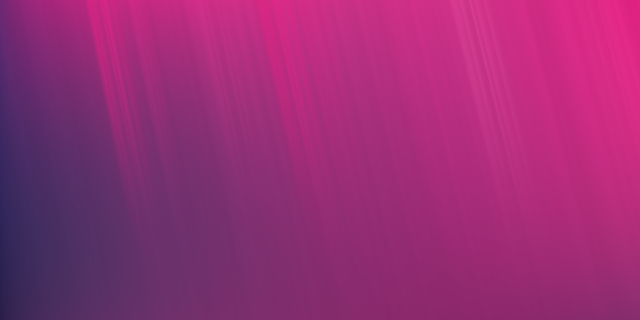
A Shadertoy shader for this background:

```glsl
// Slanted pink light streaks falling over a magenta to indigo gradient.

// Gradient mesh: four columns from left to right, at three heights.
const mat4x3 TOP_ROW = mat4x3(.42, .16, .45, .77, .16, .51, .80, .19, .525, .90, .13, .52);
const mat4x3 MID_ROW = mat4x3(.21, .15, .37, .43, .19, .43, .61, .18, .47, .79, .17, .50);
const mat4x3 LOW_ROW = mat4x3(.16, .11, .28, .40, .19, .41, .53, .165, .42, .52, .18, .43);
const float COLUMN_BIAS = 0.7;   // below 1 packs the columns to the left

const vec3 HOT_PINK = vec3(.95, .11, .52);
const vec3 PALE_PINK = vec3(.90, .36, .64);

const float SLANT = 0.19;        // sideways drift of a streak per unit of fall
const float FAN = 0.04;          // extra drift towards the right
const float GRAIN = 0.035;       // contrast of the faint streaks everywhere

// Streak bundles: x at the top edge, width, strength, paleness.
const int BUNDLES = 8;
const int LINES = 6;
const vec4 BUNDLE[BUNDLES] = vec4[BUNDLES](
    vec4(0.27, 0.09, 0.42, 0.10),
    vec4(0.40, 0.05, 0.13, 0.20),
    vec4(0.61, 0.13, 0.20, 0.45),
    vec4(0.80, 0.11, 0.46, 0.05),
    vec4(0.93, 0.08, 0.18, 0.10),
    vec4(1.19, 0.16, 0.14, 0.20),
    vec4(1.41, 0.12, 0.32, 0.90),
    vec4(1.80, 0.14, 0.26, 0.50));

float hash(float n) {
    return fract(sin(n * 127.1) * 437.58);
}

// One-dimensional gradient noise, roughly -0.5 to 0.5.
float gradientNoise(float x) {
    float cell = floor(x), f = x - cell;
    float a = (hash(cell) * 2.0 - 1.0) * f;
    float b = (hash(cell + 1.0) * 2.0 - 1.0) * (f - 1.0);
    return mix(a, b, f * f * f * (f * (f * 6.0 - 15.0) + 10.0));
}

// Cubic weights through four evenly spaced columns.
vec4 columnWeights(float t) {
    float u = 3.0 * t, a = u - 1.0, b = u - 2.0, c = u - 3.0;
    return vec4(-a * b * c / 6.0, u * b * c / 2.0, -u * a * c / 2.0, u * a * b / 6.0);
}

vec3 background(vec2 uv) {
    vec4 w = columnWeights(pow(uv.x, COLUMN_BIAS));
    float y = uv.y;
    return TOP_ROW * w * (y * (2.0 * y - 1.0))
         + MID_ROW * w * (4.0 * y * (1.0 - y))
         + LOW_ROW * w * ((1.0 - y) * (1.0 - 2.0 * y));
}

// A thin line with a crisp left side and a softer right side.
float streakLine(float offset, float width) {
    float side = offset < 0.0 ? width * 0.5 : width * 1.6;
    return exp(-offset * offset / (side * side));
}

// Brightness of one bundle: a soft glow and several thin lines.
float bundleLight(float s, float fall, vec4 bundle, float id) {
    float middle = (s - bundle.x) / bundle.y - 0.45;
    float light = 0.38 * exp(-middle * middle * 2.8);
    for (int j = 0; j < LINES; j++) {
        float k = float(j), seed = hash(id * 9.3 + k * 3.7 + 1.0);
        float place = bundle.x + bundle.y * fract(k * 0.618);
        float width = mix(0.004, 0.011, seed);
        float reach = mix(0.75, 1.1, hash(seed * 17.0 + id));
        float fade = 1.0 - smoothstep(0.15, reach, fall);
        light += streakLine(s - place, width) * fade * mix(0.75, 0.35, seed);
    }
    return light * (1.0 - smoothstep(0.1, 1.05, fall));
}

void mainImage(out vec4 fragColor, in vec2 fragCoord) {
    vec2 uv = fragCoord / iResolution.xy;
    float fall = 1.0 - uv.y;

    // Follow each slanted ray back to its x on the top edge.
    float s = (2.0 * uv.x - SLANT * fall) / (1.0 + FAN * fall);

    vec3 color = background(uv);

    // Faint streaks over the whole canvas.
    float grain = gradientNoise(s * 14.0) + 0.6 * gradientNoise(s * 47.0 + 9.0);
    color *= 1.0 + GRAIN * 2.0 * grain * mix(1.0, 0.4, fall);

    // Bright bundles.
    for (int i = 0; i < BUNDLES; i++) {
        vec4 bundle = BUNDLE[i];
        float light = bundle.z * bundleLight(s, fall, bundle, float(i));
        color = mix(color, mix(HOT_PINK, PALE_PINK, bundle.w), min(light, 0.9));
    }

    fragColor = vec4(clamp(color, 0.0, 1.0), 1.0);
}
```
